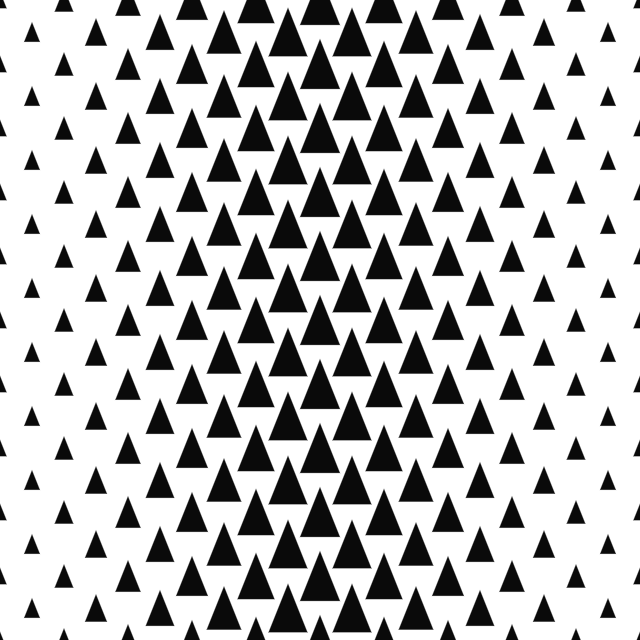
Give the GLSL for this pattern, as a Shadertoy shader.

```glsl
// Halftone of black triangles on white, staggered in columns and largest at the centre
const vec3 PAPER = vec3(1.0);
const vec3 INK = vec3(0.04);
const float COLUMNS = 20.0;     // column spacings across the canvas
const float ROWS = 10.0;        // triangles per column
const float MAX_HEIGHT = 0.0781;
const float SLENDERNESS = 0.4;  // half base over height

// Signed distance bound to an upright isosceles triangle centred on its box
float triangleDistance(vec2 p, float height, float halfBase) {
    vec2 sideNormal = normalize(vec2(height, halfBase));
    float side = dot(vec2(abs(p.x), p.y - 0.5 * height), sideNormal);
    float base = -p.y - 0.5 * height;
    return max(side, base);
}

// Height shrinks smoothly with distance t from the middle column (0) to the edge (1)
float columnHeight(float t) {
    float shrink = t * (0.158 + t * (1.127 - 0.617 * t));
    return MAX_HEIGHT * (1.0 - shrink);
}

// Distance to the nearest triangle in one column; odd columns shift half a row
float columnDistance(vec2 uv, float column) {
    float shift = 0.5 * mod(column, 2.0);
    float row = uv.y * ROWS - shift;
    vec2 local = vec2(uv.x - column / COLUMNS, (fract(row + 0.5) - 0.5) / ROWS);
    float t = abs(2.0 * column / COLUMNS - 1.0);
    float height = columnHeight(t);
    return triangleDistance(local, height, height * SLENDERNESS);
}

void mainImage(out vec4 fragColor, in vec2 fragCoord) {
    vec2 uv = fragCoord / iResolution.xy;
    float softness = 0.8 / min(iResolution.x, iResolution.y);

    // Wide triangles reach into the neighbouring columns
    float nearest = floor(uv.x * COLUMNS + 0.5);
    float d = 1.0;
    for (int i = -1; i <= 1; i++) {
        d = min(d, columnDistance(uv, nearest + float(i)));
    }

    float coverage = 1.0 - smoothstep(-softness, softness, d);
    fragColor = vec4(mix(PAPER, INK, coverage), 1.0);
}
```
